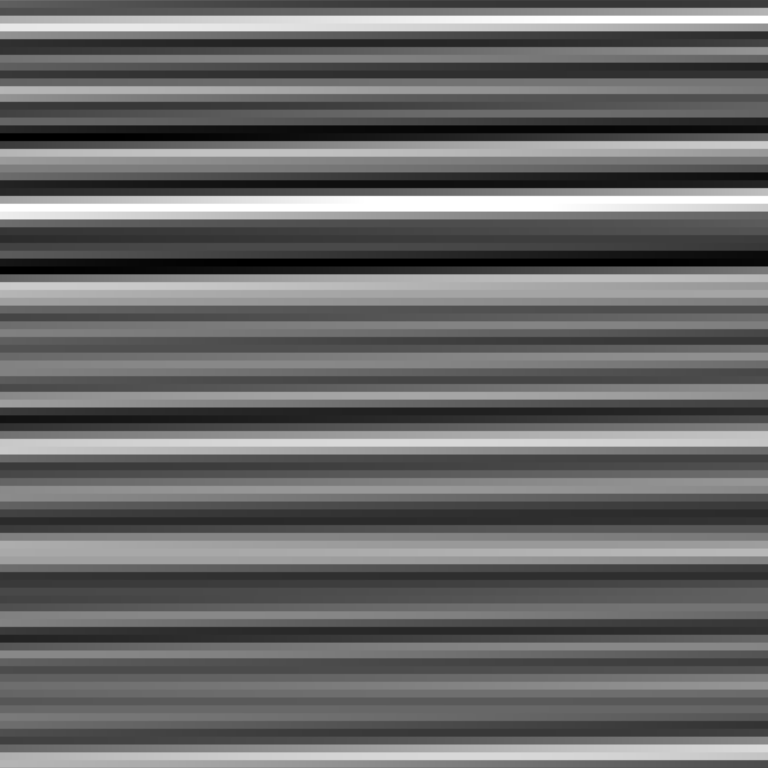
This texture is drawn by a Shadertoy shader. Its source:

```glsl
// Grey horizontal streaks: a stack of flat thin rows, each fading slowly sideways.
// The tone is a band-limited sum of sines with random phases, sampled once per row;
// the sines drift with x, so the streaks climb by about one row over the canvas.

const float TAU = 6.28318;
const float ROWS = 98.0;
const int MIN_WAVE = 2;
const int MAX_WAVE = 44;
const float PEAK_WAVE = 15.0;    // most common streak count per canvas height
const float WAVE_SPREAD = 10.0;
const float CLIMB = 0.011;       // rise of a streak per canvas width
const float DRIFT = 1.3;         // random phase change per canvas width

const float MEAN_GREY = 0.41;
const float CONTRAST = 0.205;
const float HIGHLIGHT = 0.02;    // stretches the bright tail

float hash(float n) {
    return fract(sin(n * 127.1 + 3.7) * 4375.85);
}

// Sum of sines with zero mean and unit variance
float streakNoise(vec2 p, float seed) {
    float total = 0.0;
    float power = 0.0;
    for (int i = MIN_WAVE; i <= MAX_WAVE; i++) {
        float wave = float(i);
        float offset = (wave - PEAK_WAVE) / WAVE_SPREAD;
        float weight = exp(-0.5 * offset * offset);
        float phase = TAU * hash(wave + seed);
        float drift = DRIFT * (hash(wave + seed + 71.0) - 0.5);
        total += weight * sin(TAU * wave * (p.y - CLIMB * p.x) + phase + drift * p.x);
        power += 0.5 * weight * weight;
    }
    return total / sqrt(power);
}

// Grey level of one row at position x
float rowGrey(float row, float x) {
    float n = streakNoise(vec2(x, (row + 0.5) / ROWS), 5.0);
    return clamp(MEAN_GREY + CONTRAST * n + HIGHLIGHT * (n * n - 1.0), 0.0, 1.0);
}

void mainImage(out vec4 fragColor, in vec2 fragCoord) {
    vec2 uv = fragCoord / iResolution.xy;

    // Blend the two nearest rows only close to their shared edge
    float position = uv.y * ROWS - 0.5;
    float row = floor(position);
    float softness = clamp(0.7 * ROWS / iResolution.y, 0.12, 0.5);
    float blend = smoothstep(0.5 - softness, 0.5 + softness, position - row);

    float grey = mix(rowGrey(row, uv.x), rowGrey(row + 1.0, uv.x), blend);
    fragColor = vec4(vec3(grey), 1.0);
}
```
